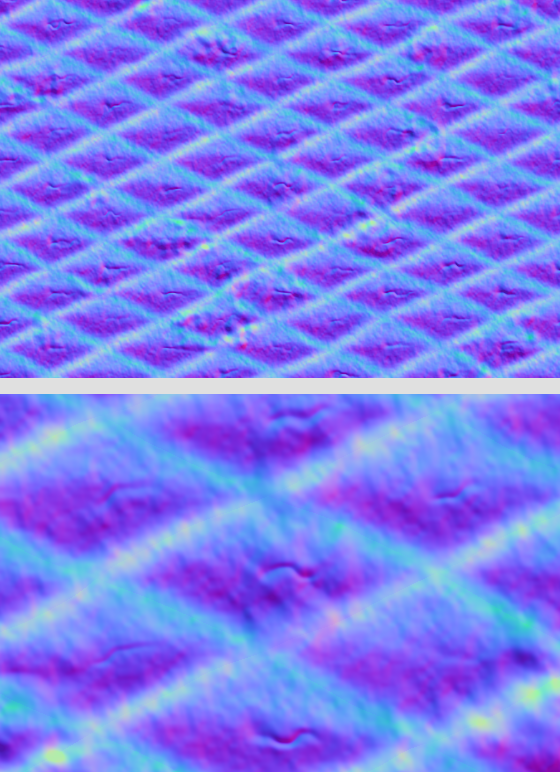
Top: the whole. Bottom: its middle third, enlarged.
A Shadertoy shader for this texture map:

```glsl
// Tangent-space normal map of a worn, quilted skin of overlapping diamond scales.
// A sheared grid gives 5 x 7 staggered scales; their broad tilt is set directly,
// while grain, dents and the torn pit in each scale come from a height gradient.

float hash(vec2 p) {
    return fract(sin(dot(p, vec2(127.1, 311.7))) * 43758.545);
}

float noise(vec2 p) {
    vec2 i = floor(p), f = fract(p);
    f = f * f * f * (f * (f * 6.0 - 15.0) + 10.0);
    return mix(mix(hash(i), hash(i + vec2(1, 0)), f.x),
               mix(hash(i + vec2(0, 1)), hash(i + vec2(1, 1)), f.x), f.y);
}

float bell(float x) {
    return exp(-x * x);
}

// Sheared lattice coordinates: whole numbers are scale centres
vec2 lattice(vec2 q, float aspect) {
    vec2 warp = vec2(noise(q * 6.0), noise(q * 6.0 + 31.0)) - 0.5;
    vec2 fine = vec2(noise(q * 19.0 + 7.0), noise(q * 19.0 + 53.0)) - 0.5;
    vec2 p = (q + 0.017 * warp + 0.007 * fine) / vec2(aspect, 1.0);
    p = p * vec2(5.0, 7.0) + vec2(0.05, -0.05);
    return vec2(p.x + p.y, p.x - p.y);
}

// Fine surface height, in canvas heights
float relief(vec2 q, float aspect) {
    vec2 ab = lattice(q, aspect);
    vec2 id = round(ab), f = ab - id;
    float u = f.x + f.y, v = f.x - f.y;

    // Grain, rotated per octave, with rougher dented patches
    mat2 turn = mat2(0.8, 0.6, -0.6, 0.8);
    float dented = smoothstep(0.7, 0.92, noise(q * 8.0 + 4.0));
    float h = 0.0030 * noise(turn * q * vec2(38.0, 38.0));
    h += 0.0018 * noise(turn * turn * q * vec2(70.0, 95.0) + 9.0);
    h += 0.0007 * noise(q * 150.0 + 21.0);
    h += 0.011 * dented * noise(turn * q * 44.0 + 17.0);

    // Dark pit at the centre and a ragged tear to its right
    float wear = 0.25 + 0.9 * hash(id + 3.0);
    float ragged = 0.22 * (noise(q * 55.0 + 13.0) - 0.5) + 0.08 * u;
    float reach = smoothstep(-0.06, 0.06, u)
                * (1.0 - smoothstep(0.2, 0.35 + 0.3 * hash(id + 8.0), u));
    h -= 0.0045 * wear * reach * bell((v - ragged) / 0.085);
    h -= 0.0060 * wear * bell(u / 0.075) * bell((v - 0.06) / 0.2);
    return h;
}

void mainImage(out vec4 fragColor, in vec2 fragCoord) {
    float aspect = iResolution.x / iResolution.y;
    vec2 q = fragCoord / iResolution.y;
    vec2 ab = lattice(q, aspect);
    vec2 id = round(ab), f = ab - id;
    float u = f.x + f.y, v = f.x - f.y;

    // Scale body: pale upper slope rolling over to a purple underside
    float under = 1.0 - smoothstep(-0.18, 0.42, v + 0.12 * (noise(q * 24.0) - 0.5));
    float tint = 0.6 + 0.8 * hash(id + 5.0);
    vec2 tilt = vec2(-0.06, mix(0.12, -0.64, under));
    tilt.x -= 0.38 * tint * u * under * (u < 0.0 ? 1.0 : 0.3);
    tilt.y += 0.22 * smoothstep(0.3, 1.0, -v);

    // Raised seams: warm ones rise to the right, cyan ones fall to the right
    float patchy = noise(q * 13.0 + 40.0);
    float rising = bell((0.5 - abs(f.y)) / 0.125);
    float falling = bell((0.5 - abs(f.x)) / 0.115);
    vec2 warm = vec2(0.06 + 0.32 * patchy, 0.46 + 0.2 * patchy);
    vec2 cool = vec2(-0.32, 0.36 + 0.22 * patchy);
    tilt = mix(tilt, cool, 0.88 * falling);
    tilt = mix(tilt, warm, 0.92 * rising * (1.0 - 0.45 * falling));

    // Add the slope of the fine relief
    float e = 0.0016;
    vec2 slope = vec2(
        relief(q + vec2(e, 0), aspect) - relief(q - vec2(e, 0), aspect),
        relief(q + vec2(0, e), aspect) - relief(q - vec2(0, e), aspect)) / (2.0 * e);
    tilt -= slope / (1.0 + 0.6 * length(slope));
    tilt *= min(1.0, 0.94 / max(length(tilt), 0.001));

    // Encode the unit normal as colour
    vec3 normal = vec3(tilt, sqrt(1.0 - dot(tilt, tilt)));
    fragColor = vec4(0.5 + 0.5 * normal, 1.0);
}
```
